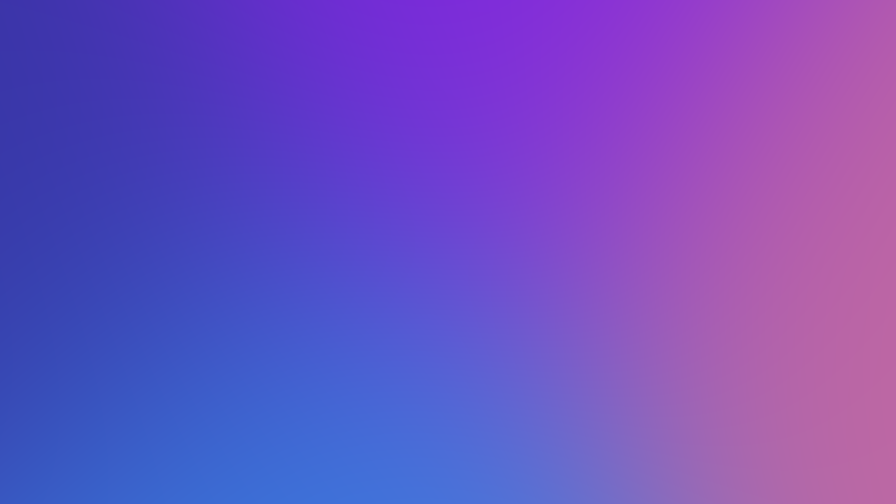
A Shadertoy shader for this background:

```glsl
// A smooth four-colour mesh gradient: indigo, violet, azure and rose.
// Each colour has an anchor with a Gaussian falloff; the weighted
// colours are summed and divided by the total weight.

const float FALLOFF = 3.0;

const vec3 INDIGO = vec3(0.205, 0.205, 0.635);
const vec3 VIOLET = vec3(0.505, 0.145, 0.88);
const vec3 AZURE  = vec3(0.23, 0.49, 0.88);
const vec3 ROSE   = vec3(0.755, 0.41, 0.63);

// Colour premultiplied by its weight, with the weight in alpha.
vec4 glow(vec2 p, vec2 center, vec3 color, float falloff) {
    vec2 d = p - center;
    float weight = exp(-falloff * dot(d, d));
    return vec4(color * weight, weight);
}

// Normalised blend of all the anchors.
vec3 meshGradient(vec2 p, float aspect, float falloff) {
    vec4 sum = glow(p, vec2(0.056 * aspect, 0.60), INDIGO, falloff)
             + glow(p, vec2(0.535 * aspect, 0.95), VIOLET, falloff)
             + glow(p, vec2(0.350 * aspect, 0.00), AZURE, falloff)
             + glow(p, vec2(0.967 * aspect, 0.45), ROSE, falloff);
    return sum.rgb / sum.a;
}

void mainImage(out vec4 fragColor, in vec2 fragCoord) {
    // Canvas height is one unit, origin at the lower left.
    vec2 p = fragCoord / iResolution.y;
    float aspect = iResolution.x / iResolution.y;
    fragColor = vec4(meshGradient(p, aspect, FALLOFF), 1.0);
}
```
